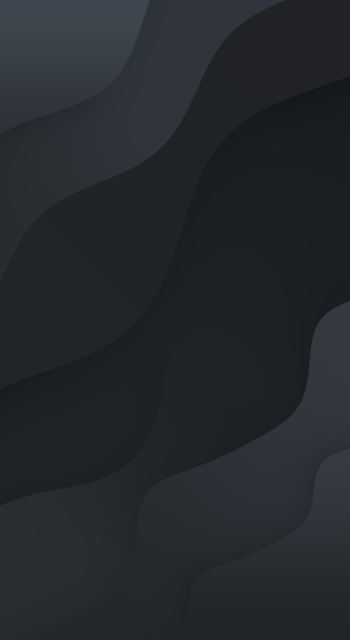
Give the GLSL for this background, as a WebGL 2 fragment shader.

```glsl
#version 300 es
precision highp float;
// Dark slate paper layers with wavy diagonal edges, soft shadows and slow gradients.

uniform vec2 u_resolution;
out vec4 fragColor;

const float ASPECT = 0.547;

// Edge waves: base offset, amplitude, frequency, crest position
const vec4 EDGE_SLATE  = vec4(0.255, 0.048, 10.68, 0.046);
const vec4 EDGE_STEEL  = vec4(0.444, 0.038, 10.60, 0.020);
const vec4 EDGE_COAL   = vec4(0.641, 0.070, 7.22, -0.293);
const vec4 EDGE_ASH    = vec4(0.853, 0.072, 9.37, -0.510);
const vec4 EDGE_RIDGE  = vec4(1.052, 0.052, 11.63, -0.195);
const vec4 EDGE_CORNER = vec4(1.270, 0.035, 16.67, -0.354);

// Layer colours, as the two ends of each gradient
const vec3 SLATE_TOP = vec3(0.245, 0.280, 0.310);
const vec3 SLATE_LOW = vec3(0.175, 0.195, 0.215);
const vec3 STEEL_LEFT = vec3(0.155, 0.175, 0.182);
const vec3 STEEL_RIGHT = vec3(0.190, 0.207, 0.238);
const vec3 COAL_LEFT = vec3(0.130, 0.144, 0.154);
const vec3 COAL_RIGHT = vec3(0.124, 0.135, 0.145);
const vec3 NIGHT_LEFT = vec3(0.126, 0.142, 0.152);
const vec3 NIGHT_RIGHT = vec3(0.106, 0.120, 0.128);
const vec3 ASH_LEFT = vec3(0.160, 0.179, 0.190);
const vec3 ASH_RIGHT = vec3(0.125, 0.141, 0.151);
const vec3 RIDGE_LEFT = vec3(0.140, 0.156, 0.169);
const vec3 RIDGE_RIGHT = vec3(0.205, 0.225, 0.255);
const vec3 CORNER_TOP = vec3(0.207, 0.232, 0.257);
const vec3 CORNER_LOW = vec3(0.130, 0.145, 0.158);

// Offset of a wave at position s; skew leans its crests to one side
float wave(float s, vec4 edge, float slope, float skew) {
    float angle = edge.z * (s - edge.w);
    angle += skew * (1.0 - cos(angle));
    return edge.x + slope * s + edge.y * cos(angle);
}

// Approximate signed distance to a wave, positive toward the lower right
float edgeDistance(vec2 diag, vec4 edge, float slope, float skew) {
    const float STEP = 0.002;
    float here = wave(diag.x, edge, slope, skew);
    float steepness = (wave(diag.x + STEP, edge, slope, skew) - here) / STEP;
    return (diag.y - here) / sqrt(2.0 * (1.0 + steepness * steepness));
}

float coverage(float dist) {
    float soft = 0.75 / u_resolution.y;
    return smoothstep(-soft, soft, dist);
}

// Brightness factor of a shadow that fades with distance from its edge
float shade(float dist, float strength, float reach) {
    return 1.0 - strength * exp(-max(dist, 0.0) / reach);
}

void main() {
    // Height units with y down; diag holds position along and across the waves
    vec2 uv = gl_FragCoord.xy / u_resolution;
    vec2 p = vec2(uv.x * ASPECT, 1.0 - uv.y);
    vec2 diag = vec2(p.x - p.y, p.x + p.y);
    float s = diag.x;

    float slate = edgeDistance(diag, EDGE_SLATE, 0.0, 0.0);
    float steel = edgeDistance(diag, EDGE_STEEL, 0.022, 0.0);
    float coal = edgeDistance(diag, EDGE_COAL, -0.02, 0.0);
    float ash = edgeDistance(diag, EDGE_ASH, 0.0, 0.0);
    float ridge = edgeDistance(diag, EDGE_RIDGE, 0.0, 0.41);
    float corner = edgeDistance(diag, EDGE_CORNER, 0.04, 0.45);

    // Upper left layers
    vec3 color = mix(SLATE_TOP, SLATE_LOW, smoothstep(0.0, 0.22, p.y));
    vec3 layer = mix(STEEL_LEFT, STEEL_RIGHT, smoothstep(-0.35, 0.05, s));
    float leftShadow = mix(0.18, 0.05, smoothstep(-0.1, 0.15, s));
    color = mix(color, layer * shade(slate, leftShadow, 0.03), coverage(slate));
    layer = mix(COAL_LEFT, COAL_RIGHT, smoothstep(-0.4, 0.3, s));
    color = mix(color, layer, coverage(steel));

    // Dark valley, shaded by the layers on both sides
    float ashFade = 1.0 - smoothstep(-0.38, -0.20, s);
    layer = mix(NIGHT_LEFT, NIGHT_RIGHT, smoothstep(-0.4, 0.3, s));
    float valleyShadow = 0.12 + 0.12 * smoothstep(0.15, 0.5, abs(s + 0.1));
    layer *= shade(coal, valleyShadow, 0.045);
    layer *= shade(-ash, 0.09 * ashFade, 0.03);
    color = mix(color, layer, coverage(coal));

    // Faint layer that dissolves into the valley
    layer = mix(ASH_LEFT, ASH_RIGHT, smoothstep(-0.80, -0.30, s));
    color = mix(color, layer, coverage(ash) * ashFade);
    color *= shade(-ridge, 0.10, 0.035);

    // Lower right layers
    layer = mix(RIDGE_LEFT, RIDGE_RIGHT, smoothstep(-0.85, 0.05, s));
    layer *= shade(-corner, 0.16, 0.03);
    color = mix(color, layer, coverage(ridge));
    layer = mix(CORNER_TOP, CORNER_LOW, smoothstep(0.70, 1.0, p.y));
    color = mix(color, layer, coverage(corner));

    fragColor = vec4(color, 1.0);
}
```
